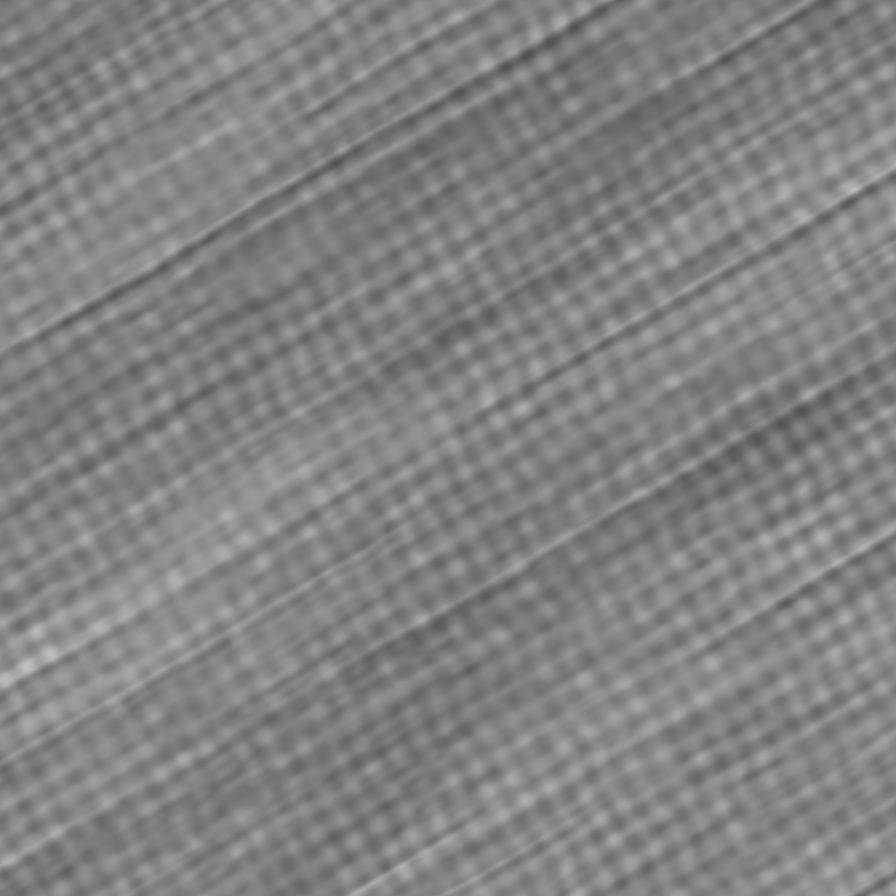
Give the GLSL for this texture, as a WebGL 1 fragment shader.

```glsl
precision highp float;

uniform vec2 u_resolution;

const float TAU = 6.2831853;
const float THREAD_ANGLE = 0.528;            // tilt of the long threads
const vec2 THREAD_COUNT = vec2(32.0, 34.0);  // threads per canvas, along and across
const vec2 THREAD_RELIEF = vec2(0.032, 0.040);
const vec3 CLOTH_COLOR = vec3(0.533, 0.514, 0.517);
const float WARP_SIZE = 0.0065;
const float KNOT_VARIATION = 0.095;
const float ROW_VARIATION = 0.075;
const float FIBRE_GRAIN = 0.075;
const float BAND_PERIOD = 0.45;
const float BAND_CENTER = 0.17;
const float BAND_STRENGTH = 0.018;
const float PATCH_STRENGTH = 0.075;
const int STREAK_COUNT = 22;
const float STREAK_START = -0.56;
const float STREAK_SPACING = 0.067;
const float STREAK_WIDTH = 0.0036;
const float STREAK_STRENGTH = 0.10;

float hash(vec2 p) {
  vec3 q = fract(p.xyx * vec3(0.1031, 0.1030, 0.0973));
  q += dot(q, q.yzx + 33.33);
  return fract((q.x + q.y) * q.z);
}

// Smooth value noise, centred on zero
float noise(vec2 p) {
  vec2 cell = floor(p);
  vec2 f = fract(p);
  f = f * f * (3.0 - 2.0 * f);
  float low = mix(hash(cell), hash(cell + vec2(1.0, 0.0)), f.x);
  float high = mix(hash(cell + vec2(0.0, 1.0)), hash(cell + vec2(1.0, 1.0)), f.x);
  return mix(low, high, f.y) - 0.5;
}

float ridge(float distanceToLine, float width) {
  float d = distanceToLine / width;
  return exp(-d * d);
}

// Crossing threads with a rounded, uneven knot in each cell
float weave(vec2 cloth) {
  vec2 grid = cloth * THREAD_COUNT;
  vec2 wave = cos(TAU * grid);
  float contrast = 1.0 + 0.9 * noise(cloth * vec2(5.0, 11.0) + 17.0);
  float knot = (0.5 + 0.5 * wave.x) * (0.5 + 0.5 * wave.y);
  float knotTone = hash(floor(grid + 0.5)) - 0.5;
  float rowTone = noise(vec2(cloth.x * 4.0, grid.y * 1.3));
  return contrast * dot(wave, THREAD_RELIEF)
       + KNOT_VARIATION * knot * knotTone
       + ROW_VARIATION * rowTone;
}

// Long pulled threads, each with a shadow beside it
float streaks(vec2 cloth) {
  float tone = 0.0;
  for (int i = 0; i < STREAK_COUNT; i++) {
    float id = float(i);
    float jitter = hash(vec2(id, 3.7));
    float center = STREAK_START + STREAK_SPACING * (id + 0.9 * jitter);
    float d = cloth.y - center;
    float fade = smoothstep(-0.25, 0.3, noise(vec2(cloth.x * 2.2 + id * 7.3, id)));
    float light = mix(0.3, 1.0, hash(vec2(id, 11.2)));
    float shade = mix(0.3, 1.0, hash(vec2(id, 23.9)));
    tone += fade * (light * ridge(d, STREAK_WIDTH)
                  - shade * ridge(d + 2.6 * STREAK_WIDTH, 1.4 * STREAK_WIDTH));
  }
  return STREAK_STRENGTH * tone;
}

// Broad uneven shading that follows the threads
float shading(vec2 cloth) {
  float band = cos(TAU * (cloth.y - BAND_CENTER) / BAND_PERIOD);
  float patches = noise(cloth * vec2(2.5, 9.0) + 5.0)
                + 0.5 * noise(cloth * vec2(6.0, 20.0) + 41.0);
  return BAND_STRENGTH * band + PATCH_STRENGTH * patches;
}

void main() {
  vec2 p = gl_FragCoord.xy / min(u_resolution.x, u_resolution.y);
  float c = cos(THREAD_ANGLE);
  float s = sin(THREAD_ANGLE);
  vec2 cloth = vec2(c * p.x + s * p.y, c * p.y - s * p.x);

  // Slight wander of the threads
  vec2 wander = vec2(noise(cloth * vec2(9.0, 22.0)),
                     noise(cloth * vec2(8.0, 12.0) + 31.0));
  cloth += WARP_SIZE * wander * vec2(2.0, 1.0);

  float fibre = noise(cloth * vec2(28.0, 130.0)) + 0.5 * noise(cloth * 95.0 + 9.0);
  float tone = weave(cloth) + streaks(cloth) + shading(cloth) + FIBRE_GRAIN * fibre;
  gl_FragColor = vec4(clamp(CLOTH_COLOR + tone, 0.0, 1.0), 1.0);
}
```
